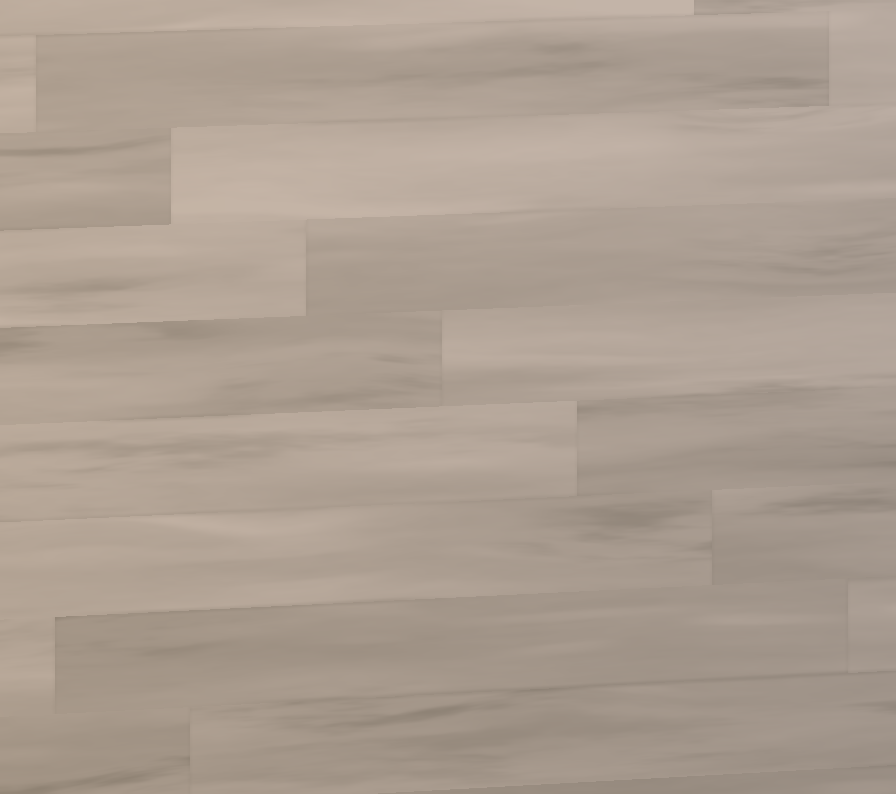
Give the GLSL for this texture, as a Shadertoy shader.

```glsl
// Pale greige wood plank floor: slightly tilted rows, stepped end joints, soft streaky grain.

float hash(vec2 p) {
    p = fract(p * vec2(0.1731, 0.3917));
    p += dot(p, p.yx + 31.32);
    return fract((p.x + p.y) * p.x * 7.13);
}

float noise(vec2 p) {
    vec2 i = floor(p), f = fract(p);
    f = f * f * (3.0 - 2.0 * f);
    return mix(mix(hash(i), hash(i + vec2(1, 0)), f.x),
               mix(hash(i + vec2(0, 1)), hash(i + vec2(1, 1)), f.x), f.y);
}

float fbm(vec2 p) {
    float sum = 0.0, amp = 0.5;
    for (int i = 0; i < 4; i++) {
        sum += amp * noise(p);
        p = p * vec2(2.1, 1.9) + 17.3;
        amp *= 0.5;
    }
    return sum / 0.9375;
}

void mainImage(out vec4 fragColor, in vec2 fragCoord) {
    vec2 p = fragCoord / iResolution.xy;
    p.y = 1.0 - p.y;

    // Rows fan out slightly and rise to the right
    float pitch = 0.1225 - 0.0035 * p.x;
    float rowPos = (p.y - 0.0455 + 0.034 * p.x) / pitch;
    float row = floor(rowPos), v = rowPos - row;

    // Each row's end joints step to the right by a fixed amount
    float along = (p.x - 0.04 - 0.151 * row) / 0.885;
    float plank = floor(along), u = along - plank;
    vec2 seed = vec2(row * 13.7 + 50.0, plank * 29.3 + 90.0);

    // Light falls off toward the lower right corner
    float tone = 0.93 - 0.50 * p.y - 0.12 * p.x - 0.24 * p.x * p.y;
    tone += 0.18 * (1.0 - smoothstep(0.0, 0.08, p.y));

    // Alternating plank tone with a little random variation
    float parity = mod(row + plank + step(5.0, row), 2.0);
    tone += 0.25 * (parity - 0.5) + 0.14 * (hash(seed) - 0.5);

    // Broad bands and fine fibres stretched along the plank
    float w = v + 0.22 * (noise(vec2(p.x * 5.0, v * 2.0) + seed) - 0.5);
    tone += 0.50 * (noise(vec2(p.x * 2.2, w * 2.6) + seed) - 0.5);
    tone += 0.26 * (fbm(vec2(p.x * 6.0, w * 7.0) + seed.yx) - 0.5);
    tone += 0.05 * (noise(vec2(p.x * 45.0, v * 20.0) + seed) - 0.5);

    // Dark veins gathered in patches, and a few pale streaks
    float patchMask = smoothstep(0.45, 0.90, noise(vec2(p.x * 3.2, w * 2.8) + seed.yx + 7.0));
    float vein = smoothstep(0.40, 0.85, fbm(vec2(p.x * 8.0, w * 8.0) + seed + 40.0));
    tone -= 0.62 * patchMask * vein;
    float pale = smoothstep(0.62, 0.95, noise(vec2(p.x * 4.5, w * 5.5) + seed + 23.0));
    tone += 0.20 * pale * (1.0 - patchMask);

    // Long seams fade in and out; end joints are thin and faint
    float pixel = 1.0 / iResolution.y;
    float seamDist = min(v, 1.0 - v) * pitch;
    float seamWear = smoothstep(0.45, 0.85, noise(vec2(p.x * 5.0, floor(rowPos + 0.5) * 7.3 + 20.0)));
    tone -= 0.30 * seamWear * (1.0 - smoothstep(0.0, 0.004 + pixel, seamDist));
    float jointDist = min(u, 1.0 - u) * 0.885;
    tone -= 0.10 * (1.0 - smoothstep(0.0, 0.003 + pixel, jointDist));

    // Colour ramp, warmer at the left and cooler at the right
    vec3 shadeWood = vec3(0.61, 0.56, 0.51), lightWood = vec3(0.74, 0.68, 0.63);
    vec3 color = mix(shadeWood, lightWood, clamp(tone, -0.45, 1.2));
    color += vec3(0.010, 0.0, -0.020) * (0.5 - p.x);
    fragColor = vec4(color, 1.0);
}
```
